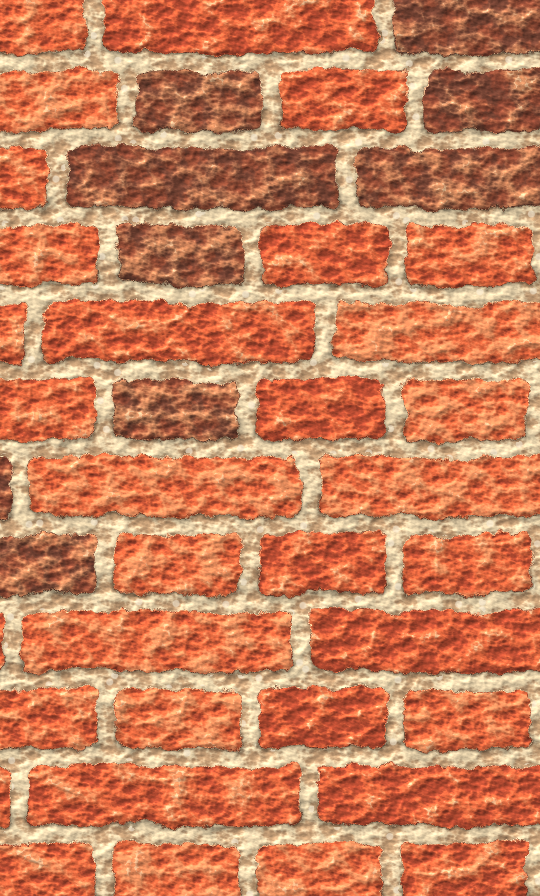
A Shadertoy shader for this texture:

```glsl
// Weathered red brick wall: alternating courses of long and short bricks in pale lime mortar.

#define COURSES 11.6      // courses over the canvas height
#define SHORT_PITCH 1.873 // short brick plus joint, in course heights
#define JOINT 0.225       // mortar joint width
#define ROUNDING 0.10     // corner radius of a brick
#define RAGGED 0.17       // roughness of the brick outline
#define RELIEF 1.7        // strength of the surface light
#define MORTAR_LIGHT vec3(0.94, 0.85, 0.69)
#define MORTAR_SHADE vec3(0.80, 0.64, 0.48)
#define BRICK_RED    vec3(0.72, 0.30, 0.20)
#define BRICK_ORANGE vec3(0.89, 0.41, 0.25)
#define BRICK_PALE   vec3(0.92, 0.56, 0.37)
#define SOOT         vec3(0.45, 0.26, 0.20)

// Stained zones of the wall: centre (x, course) and radii
const vec4 STAINS[4] = vec4[4](
    vec4(2.5, 9.2, 1.3, 1.8), vec4(6.3, 10.3, 1.3, 1.6),
    vec4(2.2, 6.0, 0.6, 0.6), vec4(-0.4, 4.4, 1.7, 1.1));

vec2 hash2(vec2 p) {
    vec3 a = fract(p.xyx * vec3(0.1031, 0.1030, 0.0973));
    a += dot(a, a.yzx + 33.33);
    return fract((a.xx + a.yz) * a.zy);
}

// Cellular noise: distance to the nearest scattered point
float cells(vec2 p) {
    vec2 base = floor(p), f = p - base;
    float nearest = 4.0;
    for (int y = -1; y <= 1; y++)
    for (int x = -1; x <= 1; x++) {
        vec2 o = vec2(x, y);
        vec2 r = o + hash2(base + o) - f;
        nearest = min(nearest, dot(r, r));
    }
    return sqrt(nearest);
}

// Layered cellular noise, averaging about 0.45
float grain(vec2 p) {
    float sum = 0.0, amp = 0.5;
    for (int i = 0; i < 4; i++) {
        sum += amp * cells(p);
        p = mat2(1.6, 1.2, -1.2, 1.6) * p + 7.3;
        amp *= 0.56;
    }
    return sum;
}

// Layered sines that bend the courses
vec2 wobble(vec2 p) {
    return sin(p.yx * 2.1 + vec2(0.4, 1.9)) + 0.6 * sin(p.yx * 5.3 + p * 1.7);
}

float roundedBox(vec2 p, vec2 halfSize, float r) {
    vec2 d = abs(p) - halfSize + r;
    return length(max(d, 0.0)) + min(max(d.x, d.y), 0.0) - r;
}

// 1 for bricks whose centre lies in a stained zone
float stained(vec2 centre) {
    float s = 0.0;
    for (int i = 0; i < 4; i++)
        s = max(s, step(length((centre - STAINS[i].xy) / STAINS[i].zw), 1.0));
    return s;
}

void mainImage(out vec4 fragColor, in vec2 fragCoord) {
    float pixel = COURSES / iResolution.y;
    vec2 p = fragCoord * pixel + vec2(0.0, 0.2);
    vec2 bent = p + 0.018 * wobble(p);

    // Bond: odd courses hold long bricks and drift sideways
    float row = floor(bent.y), isLong = mod(row, 2.0);
    float drift = 0.5 * (row - 3.0), lift = max(row - 7.0, 0.0);
    float pitch = SHORT_PITCH * (1.0 + isLong);
    float shift = mix(1.36 + 0.03 * lift * lift, 0.18 + 0.065 * drift * drift, isLong);
    float col = floor((bent.x - shift) / pitch);
    vec2 centre = vec2(shift + (col + 0.5) * pitch, row + 0.5);
    vec2 id = hash2(vec2(col + 11.0, row + 5.0) * 3.7);

    // Ragged brick outline
    vec2 local = bent - centre;
    vec2 halfSize = 0.5 * vec2(pitch - JOINT, 0.79) - 0.025 * id;
    float edgeNoise = grain(p * 3.1 + 20.0) - 0.45;
    float d = roundedBox(local, halfSize, ROUNDING) + RAGGED * edgeNoise;
    float brickMask = smoothstep(pixel, -pixel, d);

    // Surface relief lit from the upper left
    vec2 g = p * vec2(2.6, 4.0) + id * 9.0 * brickMask;
    float n = grain(g);
    float slope = n - grain(g + vec2(-0.07, 0.13));
    float fine = cells(p * 17.0);

    // Brick face: red to orange to pale, with lime specks
    float tone = 0.52 + 2.6 * (n - 0.45) + 0.65 * (id.x - 0.5) + 0.25 * (fine - 0.45);
    vec3 brick = mix(BRICK_RED, BRICK_ORANGE, smoothstep(0.0, 0.45, tone));
    brick = mix(brick, BRICK_PALE, smoothstep(0.45, 0.95, tone));
    float age = stained(vec2(centre.x, row));
    vec3 ochre = mix(BRICK_PALE, MORTAR_SHADE, 0.35) * 0.88;
    vec3 aged = mix(SOOT, ochre, smoothstep(0.32, 0.66, n + 0.2 * (id.y - 0.5)));
    brick = mix(brick, aged, age * (0.7 + 0.3 * smoothstep(0.35, 0.55, edgeNoise + 0.45)));
    float lime = smoothstep(0.58, 0.72, n + 0.3 * edgeNoise) * smoothstep(0.4, 0.65, fine);
    brick = mix(brick, MORTAR_LIGHT, 0.5 * lime);
    brick *= 1.0 + RELIEF * slope;
    brick *= 1.0 - 0.2 * smoothstep(-0.09, 0.0, d) * smoothstep(0.1, -0.3, local.y);

    // Sandy mortar, shaded under each brick, with a few pebbles
    vec3 mortar = mix(MORTAR_SHADE, MORTAR_LIGHT, smoothstep(0.28, 0.52, n + 0.12 * (fine - 0.4)));
    mortar *= 1.0 + 0.7 * RELIEF * slope;
    float under = smoothstep(0.15, -0.35, local.y);
    mortar *= 1.0 - (0.12 + 0.4 * under) * exp(-max(d, 0.0) * 28.0);
    float pebble = smoothstep(0.13, 0.08, cells(p * 2.3 + 40.0)) * step(0.04, d);
    mortar = mix(mortar, vec3(0.97, 0.92, 0.83), 0.6 * pebble);

    fragColor = vec4(clamp(mix(mortar, brick, brickMask), 0.0, 1.0), 1.0);
}
```
